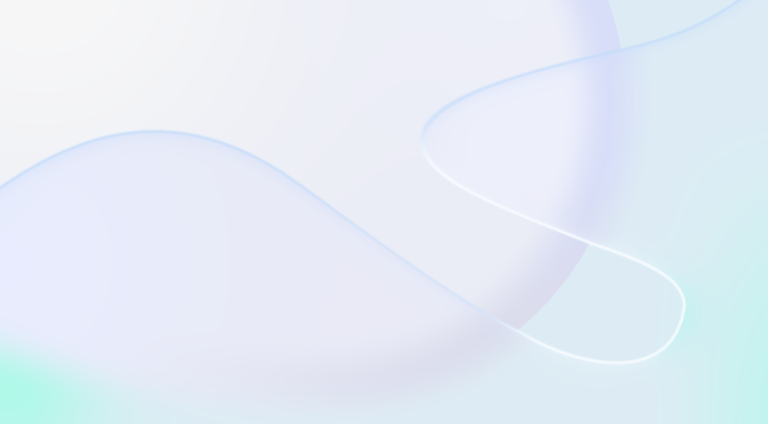
Write a Shadertoy shader that draws this background.

```glsl
// Cubic chain: every third point is a joint, the others are handles
const vec2 RIBBON[22] = vec2[22](
    vec2(-.036, .531), vec2(.213, .720), vec2(.450, .755), vec2(.711, .562),
    vec2(.841, .467), vec2(1.078, .289), vec2(1.232, .213), vec2(1.384, .123),
    vec2(1.592, .100), vec2(1.614, .277), vec2(1.616, .348), vec2(1.510, .386),
    vec2(1.392, .427), vec2(1.180, .512), vec2(1.004, .573), vec2(.995, .665),
    vec2(.990, .775), vec2(1.280, .839), vec2(1.469, .884), vec2(1.592, .910),
    vec2(1.690, .948), vec2(1.836, 1.071));

vec2 bezier(vec2 a, vec2 b, vec2 c, vec2 d, float t) {
    float s = 1.0 - t;
    return s * s * s * a + 3.0 * s * t * (s * b + t * c) + t * t * t * d;
}

// Distance to the ribbon edge, positive on the clear glass
float glassDistance(vec2 p) {
    float nearest = 1e3, side = 1.0;
    vec2 a = RIBBON[0];
    for (int i = 0; i < 21; i += 3) {
        for (int k = 1; k <= 16; k++) {
            vec2 b = bezier(RIBBON[i], RIBBON[i + 1], RIBBON[i + 2], RIBBON[i + 3], float(k) / 16.0);
            vec2 ab = b - a, ap = p - a;
            float along = clamp(dot(ap, ab) / dot(ab, ab), 0.0, 1.0);
            nearest = min(nearest, length(ap - ab * along));
            // Each edge crossed above the point flips the side
            if ((a.x > p.x) != (b.x > p.x) && ap.y < ab.y * ap.x / ab.x) side = -side;
            a = b;
        }
    }
    return side * nearest;
}

// Round on the right, stretched on the left
float discDistance(vec2 p) {
    vec2 q = p - vec2(.776, .761);
    q.x *= q.x < 0.0 ? .55 : 1.0;
    return length(q) - .700;
}

float glow(vec2 p, vec2 centre, float radius) {
    vec2 q = (p - centre) / radius;
    return exp(-dot(q, q));
}

vec3 backdrop(vec2 p) {
    vec3 col = vec3(.868, .926, .958);
    float right = smoothstep(1.5, 1.92, p.x) * smoothstep(.8, .0, p.y);
    col = mix(col, vec3(.74, .96, .93), right);
    return mix(col, vec3(.69, .975, .915), glow(p, vec2(.02, .08), .22));
}

vec3 discColor(vec2 p, float edge, float glass) {
    vec3 clear = mix(vec3(.915, .924, .962), vec3(.967, .967, .968), glow(p, vec2(.1, 1.08), .65));
    clear = mix(clear, vec3(.935, .94, .98), .7 * glow(p, vec2(1.2, 1.0), .4));
    vec3 frosted = mix(vec3(.912, .919, .966), vec3(.908, .926, .995), glow(p, vec2(.0, .38), .4));
    frosted = mix(frosted, vec3(.93, .937, .983), smoothstep(.9, 1.15, p.x) * smoothstep(.35, .6, p.y));
    vec3 col = mix(frosted, clear, glass);

    // Shaded rim, lavender above and grey below
    vec3 rim = mix(vec3(.855, .862, .925), vec3(.84, .865, .972), smoothstep(.2, .65, p.y));
    float shade = smoothstep(-.15, -.03, edge) * smoothstep(.2, 1.2, p.x);
    return mix(col, rim, .92 * shade);
}

void mainImage(out vec4 fragColor, in vec2 fragCoord) {
    vec2 p = fragCoord / iResolution.y;
    float px = 1.0 / iResolution.y;
    float d = glassDistance(p);
    float away = abs(d);
    float edge = discDistance(p);
    float glass = smoothstep(-px, px, d);

    // The disc is crisp through the glass and blurred elsewhere
    float crisp = smoothstep(px, -px, edge);
    float blurred = smoothstep(.085, -.045, edge);
    vec3 col = mix(backdrop(p), discColor(p, edge, glass), mix(blurred, crisp, glass));

    // Soft light spilling outside the ribbon
    float white = smoothstep(1.25, 1.4, p.x + .6 * p.y) * smoothstep(.74, .6, p.y);
    float pale = 1.0 - .5 * glow(p, vec2(1.05, .36), .35);
    float spill = (1.0 - glass) * exp(-away / .016);
    col = mix(col, mix(vec3(.79, .865, .985), vec3(.95, .97, 1.0), white), .5 * pale * spill);
    float mint = (1.0 - glass) * exp(-away / .04) * glow(p, vec2(1.64, .25), .12);
    col = mix(col, vec3(.70, .95, .93), .7 * mint);

    // Thin bevelled line, heaviest around the upper bend
    float bend = glow(p, vec2(1.0, .73), .12);
    float line = smoothstep(.0045 + .004 * bend + px, .0, away);
    vec3 bevel = mix(vec3(.77, .865, .98), vec3(.97, .985, 1.0), white);
    col = mix(col, bevel, mix(.7, .9, white) * mix(pale, 1.0, white) * line);

    fragColor = vec4(col, 1.0);
}
```
